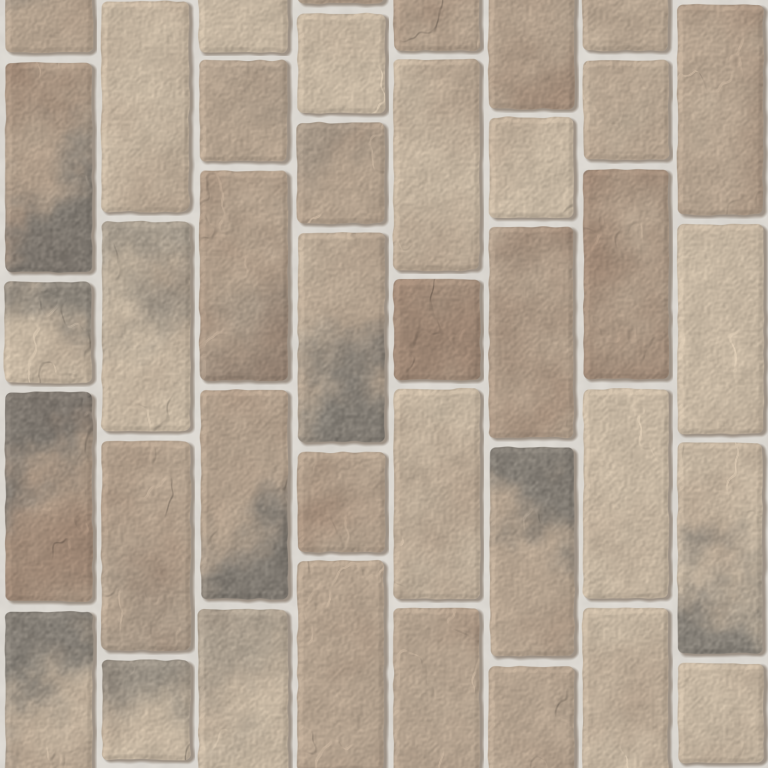
Write a three.js fragment shader that draws this texture.

```glsl
// Eight columns of rounded sandstone pavers, long and short, set in pale mortar.
varying vec2 vUv;

// Layout: each column is seven units tall, one short stone and three long ones.
const float COLUMNS = 8.0;
const float UNITS = 7.0;
const float COLUMN_DRIFT = 0.055;
const float SPLIT_COLUMN = 3.0;   // this column has one long stone cut in two
const float SPLIT_UNIT = 3.0;
const vec4 STARTS_LEFT = vec4(0.496, 0.004, 0.784, 0.275);  // foot of the short stone
const vec4 STARTS_RIGHT = vec4(0.500, 0.710, 0.786, 0.000);

// Stone shape, in canvas units
const float HALF_GAP = 0.0062;
const float CORNER_RADIUS = 0.008;
const float EDGE_WOBBLE = 0.0024;
const float SIZE_JITTER = 0.0016;
const float EDGE_SOFTNESS = 0.0011;
const float BEVEL_WIDTH = 0.008;

// Light from the upper left
const vec2 LIGHT_STEP = vec2(-0.0015, 0.0014);
const vec2 SHADOW_SHIFT = vec2(0.0042, -0.0028);
const float RELIEF = 0.62;

// Colours
const vec3 CREAM = vec3(0.77, 0.71, 0.63);
const vec3 TAN = vec3(0.70, 0.63, 0.555);
const vec3 BROWN = vec3(0.61, 0.52, 0.45);
const vec3 SLATE = vec3(0.45, 0.44, 0.42);
const vec3 MORTAR = vec3(0.86, 0.845, 0.82);
const vec3 SHADOW = vec3(0.57, 0.52, 0.47);

float hash(vec2 p) {
  vec3 q = fract(p.xyx * 0.1031);
  q += dot(q, q.yzx + 33.33);
  return fract((q.x + q.y) * q.z);
}

float noise(vec2 p) {
  vec2 i = floor(p), f = fract(p);
  f = f * f * (3.0 - 2.0 * f);
  return mix(mix(hash(i), hash(i + vec2(1.0, 0.0)), f.x),
             mix(hash(i + vec2(0.0, 1.0)), hash(i + 1.0), f.x), f.y);
}

float fbm(vec2 p) {
  float sum = 0.0, amplitude = 0.533;
  for (int i = 0; i < 4; i++) {
    sum += amplitude * noise(p);
    p = mat2(1.6, 1.2, -1.2, 1.6) * p + 5.7;
    amplitude *= 0.5;
  }
  return sum;
}

float roundedBox(vec2 p, vec2 halfSize) {
  vec2 q = abs(p) - halfSize + CORNER_RADIUS;
  return length(max(q, 0.0)) + min(max(q.x, q.y), 0.0) - CORNER_RADIUS;
}

float stoneEdge(vec2 p, vec2 halfSize, vec2 uv) {
  return roundedBox(p, halfSize) + (noise(uv * 65.0) - 0.5) * EDGE_WOBBLE;
}

// Surface height: soft lumps, grain, cleft ledges and a rounded rim
float stoneHeight(vec2 p, vec2 halfSize, vec2 uv, vec2 id) {
  vec2 shift = id * 7.3;
  float ledge = smoothstep(0.49, 0.52, fbm(uv * vec2(13.0, 9.0) + shift));
  float cleft = smoothstep(0.50, 0.72, noise(uv * 13.0 + shift.yx));
  float rim = smoothstep(-BEVEL_WIDTH, 0.0, stoneEdge(p, halfSize, uv));
  return 0.65 * fbm(uv * 28.0 + shift) + 0.20 * noise(uv * 250.0)
       + 0.34 * ledge * cleft - 0.45 * rim;
}

vec3 stoneColor(vec2 p, vec2 halfSize, vec2 uv, vec2 id) {
  float tone = hash(id + 17.0) + (fbm(uv * 9.0 + id * 3.1) - 0.5) * 0.8;
  vec3 color = mix(CREAM, TAN, smoothstep(0.05, 0.55, tone));
  color = mix(color, BROWN, smoothstep(0.55, 1.05, tone));

  // Grey stain spreading from one end of some stones
  float side = hash(id + 41.0) < 0.65 ? 1.0 : -1.0;
  vec2 direction = vec2(hash(id + 59.0) - 0.5, side);
  float along = 0.5 + 0.5 * dot(p / halfSize, direction);
  float patchy = (fbm(uv * 20.0 + id) - 0.5) * 0.9;
  float stain = smoothstep(0.52, 0.85, hash(id + 83.0)) * smoothstep(0.35, 1.0, along + patchy);
  color = mix(color, SLATE, 0.78 * stain);

  float speckle = noise(uv * 210.0 + 9.0) - 0.5;
  return color * (0.95 + 0.10 * fbm(uv * 45.0) + speckle * (0.05 + 0.10 * stain));
}

void main() {
  // Column and stone under this point
  float ripple = sin(3.14159 * vUv.x);
  float x = vUv.x * COLUMNS - COLUMN_DRIFT * ripple * ripple;
  float column = clamp(floor(x), 0.0, COLUMNS - 1.0);
  vec4 slots = vec4(0.0, 1.0, 2.0, 3.0);
  float start = dot(STARTS_LEFT, vec4(equal(slots, vec4(column))))
              + dot(STARTS_RIGHT, vec4(equal(slots + 4.0, vec4(column))));
  float y = mod((vUv.y - start) * UNITS, UNITS);
  float foot = y < 1.0 ? 0.0 : 1.0 + 2.0 * floor((y - 1.0) * 0.5);
  float span = y < 1.0 ? 1.0 : 2.0;
  if (column == SPLIT_COLUMN && foot == SPLIT_UNIT) {
    foot = floor(y);
    span = 1.0;
  }
  vec2 id = vec2(column, foot);

  // Stone frame
  vec2 p = vec2((x - column - 0.5) / COLUMNS, (y - foot - 0.5 * span) / UNITS);
  vec2 jitter = vec2(hash(id + 101.0), hash(id + 137.0)) - 0.5;
  p += jitter * SIZE_JITTER;
  vec2 halfSize = 0.5 * vec2(1.0 / COLUMNS, span / UNITS) - HALF_GAP + jitter.yx * SIZE_JITTER;
  float edge = stoneEdge(p, halfSize, vUv);

  // Mortar with the cast shadow
  float shade = 1.0 - smoothstep(-0.002, 0.0038, stoneEdge(p - SHADOW_SHIFT, halfSize, vUv));
  vec3 mortar = MORTAR * (0.97 + 0.06 * fbm(vUv * 60.0));
  mortar = mix(mortar, SHADOW, 0.85 * shade);

  // Lit stone
  float slope = stoneHeight(p, halfSize, vUv, id)
              - stoneHeight(p + LIGHT_STEP, halfSize, vUv + LIGHT_STEP, id);
  float light = 1.0 + clamp(RELIEF * slope, -0.30, 0.09);
  vec3 stone = stoneColor(p, halfSize, vUv, id) * light;

  float cover = 1.0 - smoothstep(-EDGE_SOFTNESS, EDGE_SOFTNESS, edge);
  gl_FragColor = vec4(mix(mortar, stone, cover), 1.0);
}
```
